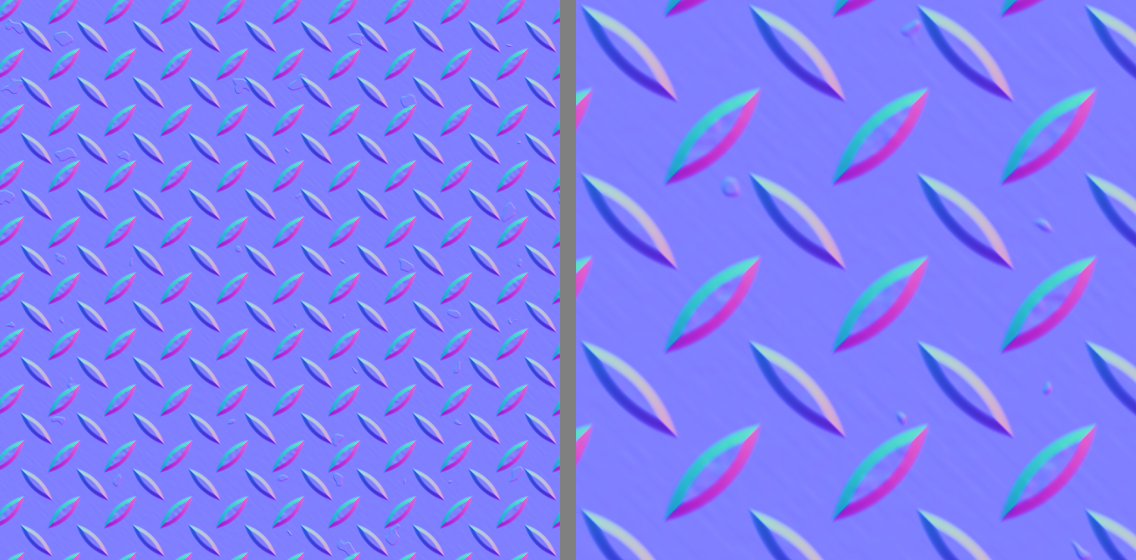
Left: the whole. Right: its middle third, enlarged.
This texture map is drawn by a Shadertoy shader. Its source:

```glsl
// Tangent-space normal map of steel tread plate: ten by ten cells, each with two
// crossed lens-shaped studs. A height field of studs, grain and worn patches is
// differentiated numerically; all noise wraps, so the tile is seamless.

const float CELLS = 10.0;

float hash(vec2 p) {
    return fract(sin(dot(p, vec2(127.1, 311.7))) * 43758.5);
}

// Value noise that repeats after a whole number of lattice steps
float wrapNoise(vec2 p, vec2 period) {
    vec2 i = floor(p), f = fract(p);
    f = f * f * f * (f * (f * 6.0 - 15.0) + 10.0);
    vec2 a = mod(i, period), b = mod(i + 1.0, period);
    return mix(mix(hash(a), hash(vec2(b.x, a.y)), f.x),
               mix(hash(vec2(a.x, b.y)), hash(b), f.x), f.y);
}

// Signed distance to a lens whose long axis is y
float lensDistance(vec2 p, float halfWidth, float halfLength) {
    float radius = (halfLength * halfLength + halfWidth * halfWidth) / (2.0 * halfWidth);
    return length(vec2(abs(p.x) + radius - halfWidth, p.y)) - radius;
}

// One stud per cell; lean is +1 for rising to the right, -1 for falling
float studDistance(vec2 p, vec2 centre, float lean, float halfWidth) {
    vec2 q = fract(p - centre + 0.5) - 0.5;
    vec2 local = vec2(q.x - lean * q.y, q.x + lean * q.y) * 0.7071;
    return lensDistance(local, halfWidth, 0.41);
}

// Thin ragged flakes, scattered over some of the cells
float wornPatch(vec2 p) {
    vec2 shifted = p + vec2(0.3, 0.15);
    vec2 id = mod(floor(shifted), CELLS);
    if (hash(id + 3.7) > 0.42) return 0.0;
    vec2 centre = 0.3 + 0.4 * vec2(hash(id + 11.3), hash(id + 23.9));
    vec2 q = fract(shifted) - centre;
    q += 0.13 * (vec2(wrapNoise(p * 8.0, vec2(80.0)),
                      wrapNoise(p * 8.0 + 37.0, vec2(80.0))) - 0.5);
    float angle = 6.283 * hash(id + 5.1);
    float c = cos(angle), s = sin(angle);
    q = mat2(c, -s, s, c) * q * vec2(1.0, 1.8);
    float size = mix(0.04, 0.18, pow(hash(id + 31.7), 1.5));
    return 1.0 - smoothstep(-0.035, 0.015, length(q) - size);
}

// Surface height, in cell units
float height(vec2 p) {
    float rising = studDistance(p, vec2(0.146, 0.854), 1.0, 0.125);
    float falling = studDistance(p, vec2(0.651, 0.349), -1.0, 0.108);
    float studs = 0.072 * (1.0 - smoothstep(-0.077, 0.005, rising))
                + 0.062 * (1.0 - smoothstep(-0.075, 0.005, falling));

    // Fine streaks along the falling diagonal, and pitting on the stud tops
    float streaks = wrapNoise(vec2(4.0 * (p.x - p.y), 16.0 * (p.x + p.y)), vec2(40.0, 160.0));
    float pits = wrapNoise(p * 14.0, vec2(140.0));
    float roughTop = 1.0 - smoothstep(-0.08, -0.03, rising);
    float smoothTop = 1.0 - smoothstep(-0.08, -0.03, falling);
    float grain = 0.0011 * streaks + pits * (0.0008 + 0.009 * roughTop + 0.002 * smoothTop);

    return studs + grain + 0.009 * wornPatch(p);
}

void mainImage(out vec4 fragColor, in vec2 fragCoord) {
    vec2 p = fragCoord / iResolution.xy * CELLS;

    // Central differences give the slope
    vec2 e = vec2(0.012, 0.0);
    vec2 slope = vec2(height(p + e.xy) - height(p - e.xy),
                      height(p + e.yx) - height(p - e.yx)) / (2.0 * e.x);

    // Pack the unit normal into colour
    vec3 normal = normalize(vec3(-slope, 1.0));
    fragColor = vec4(0.5 + 0.5 * normal, 1.0);
}
```
